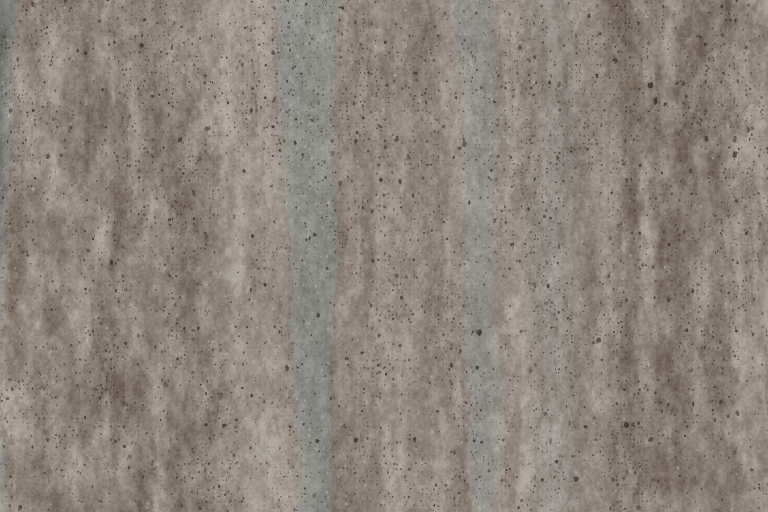
Write a Shadertoy shader that draws this texture.

```glsl
// Vein-cut travertine: upright beige and brown layers with two blue-grey seams.
// Soft bands set the tone, stretched noise adds streaks and mottling,
// and jittered cells scatter dark pits and pale crystals.

const vec3 UMBER = vec3(0.445, 0.393, 0.355);
const vec3 CREAM = vec3(0.670, 0.637, 0.605);
const vec3 SLATE = vec3(0.445, 0.455, 0.440);
const vec3 MIST = vec3(0.635, 0.640, 0.615);
const vec3 PIT = vec3(0.235, 0.195, 0.175);
const vec3 CRYSTAL = vec3(0.740, 0.730, 0.700);

float hash(vec2 p) {
    vec3 q = fract(vec3(p.xyx) * 0.1031);
    q += dot(q, q.yzx + 33.33);
    return fract((q.x + q.y) * q.z);
}

float noise(vec2 p) {
    vec2 i = floor(p), f = fract(p);
    f = f * f * (3.0 - 2.0 * f);
    float low = mix(hash(i), hash(i + vec2(1, 0)), f.x);
    float high = mix(hash(i + vec2(0, 1)), hash(i + vec2(1, 1)), f.x);
    return mix(low, high, f.y);
}

float fbm(vec2 p) {
    float sum = 0.0, weight = 0.533;
    for (int i = 0; i < 4; i++) {
        sum += weight * noise(p);
        p = p * 2.03 + vec2(17.3, 9.1);
        weight *= 0.5;
    }
    return sum;
}

// Soft-edged vertical layer between left and right.
float band(float x, float left, float right, float soft) {
    return smoothstep(left - soft, left + soft, x)
         - smoothstep(right - soft, right + soft, x);
}

// One irregular spot per chosen cell; radius is in canvas heights.
float spots(vec2 p, float cells, float chance, float radius, float seed, float pixel) {
    vec2 id = floor(p * cells) + seed;
    vec2 centre = 0.25 + 0.5 * vec2(hash(id + 3.7), hash(id + 51.3));
    vec2 d = (fract(p * cells) - centre) / cells;
    d.y *= mix(0.6, 1.1, hash(id + 8.9));
    float size = radius * mix(0.35, 1.0, pow(hash(id + 27.1), 2.0));
    float ragged = length(d) + 0.8 * size * (noise(p * 330.0 + seed) - 0.5);
    float shape = 1.0 - smoothstep(size - 0.6 * pixel, size + 0.6 * pixel, ragged);
    return shape * step(hash(id), chance) * mix(0.45, 1.0, hash(id + 72.4));
}

// Broad light and dark layers across the slab.
float layerTone(float x) {
    float tone = 0.59;
    tone -= 0.19 * band(x, 0.02, 0.38, 0.05);
    tone += 0.10 * band(x, 0.41, 0.55, 0.03);
    tone -= 0.13 * band(x, 0.65, 0.73, 0.02);
    tone -= 0.10 * band(x, 0.80, 0.86, 0.02);
    tone += 0.10 * band(x, 0.87, 0.91, 0.02);
    tone += 0.07 * band(x, 0.97, 1.18, 0.02);
    tone -= 0.22 * band(x, 1.19, 1.31, 0.02);
    tone -= 0.09 * band(x, 1.31, 1.60, 0.04);
    return tone;
}

// Blue-grey seams drift right as they descend; the left one fades out.
float seamMask(float x, float y) {
    float drop = 1.0 - y;
    float wide = band(x, 0.550 + 0.036 * drop, 0.650 + 0.010 * drop, 0.010);
    float narrow = band(x, 0.892 + 0.040 * drop, 0.962 + 0.012 * drop, 0.011);
    float rim = band(x, -0.2, 0.028 * smoothstep(0.15, 0.8, y), 0.010);
    return clamp(wide + 0.85 * narrow + rim, 0.0, 1.0);
}

void mainImage(out vec4 fragColor, in vec2 fragCoord) {
    vec2 p = fragCoord / iResolution.y;
    float pixel = 1.0 / iResolution.y;

    // Ragged layer edges.
    float x = p.x + 0.05 * (fbm(p * vec2(9.0, 4.0)) - 0.5)
                  + 0.02 * (fbm(p * vec2(70.0, 35.0)) - 0.5);
    float seam = seamMask(x, p.y);
    float outer = 1.0 - band(x, 0.42, 1.18, 0.06);

    // Streaks, mottling and grain.
    float streak = fbm(vec2(x * 38.0, p.y * 2.2)) - 0.5;
    float mottle = fbm(p * vec2(30.0, 13.0) + 40.0) - 0.5;
    float speckle = fbm(p * vec2(95.0, 65.0) + 11.0) - 0.5;
    float grain = noise(p * 240.0) - 0.5;
    float tone = layerTone(x) + 0.80 * streak * (1.0 - 0.5 * seam)
               + mix(0.55, 1.05, outer) * mottle + 0.65 * speckle + 0.28 * grain;

    // Chalky patches in the brown layers and thin upright fissures.
    float chalk = smoothstep(0.56, 0.70, fbm(p * vec2(15.0, 8.0) + 73.0));
    tone += 0.20 * chalk * outer;
    float vein = abs(fbm(vec2(x * 24.0, p.y * 2.6) + 90.0) - 0.5);
    float broken = smoothstep(0.45, 0.65, noise(p * vec2(20.0, 9.0)));
    tone -= 0.20 * broken * (1.0 - smoothstep(0.0, 0.02, vein));
    tone = clamp(tone, -0.12, 1.1);

    vec3 stone = mix(UMBER, CREAM, tone);
    vec3 greyStone = mix(SLATE, MIST, tone);
    float cool = 0.35 * band(x, 1.05, 1.13, 0.03);
    vec3 color = mix(stone, greyStone, max(0.85 * seam, cool));
    float shadedRim = 1.0 - smoothstep(0.0, 0.03, x);
    color *= 1.0 - 0.22 * shadedRim * smoothstep(0.3, 0.7, p.y);

    // Clustered pits in three sizes, then pale crystals in the seams.
    float cluster = smoothstep(0.30, 0.65, fbm(p * vec2(14.0, 5.0) + 25.0));
    float pits = 0.0;
    for (int i = 0; i < 3; i++) {
        float k = float(i);
        pits = max(pits, spots(p, 38.0 * pow(1.8, k), (0.10 + 0.08 * k) * (0.4 + cluster),
                               0.0046 * pow(0.64, k), 100.0 * k, pixel));
    }
    color = mix(color, PIT, 0.85 * pits);
    float crystals = spots(p, 85.0, 0.08 + 0.22 * seam, 0.0026, 400.0, pixel);
    color = mix(color, CRYSTAL, 0.55 * crystals);

    fragColor = vec4(color, 1.0);
}
```
